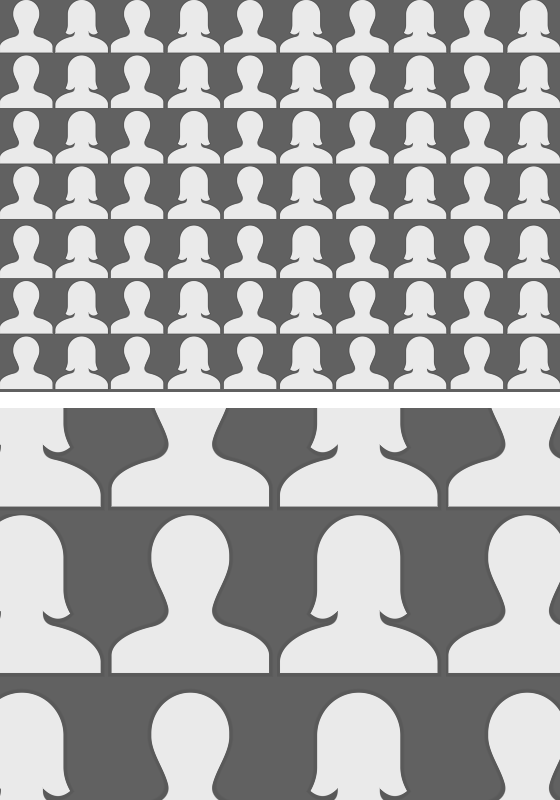
Top, the full canvas; bottom, a detail of the centre.
A WebGL 1 fragment shader for this pattern:

```glsl
precision highp float;

uniform vec2 u_resolution;

// Layout lengths share one unit: the canvas is 768 by 537 of them.
const vec2 CANVAS = vec2(768.0, 537.0);
const vec2 LAST_CELL = vec2(9.0, 6.0);
const vec2 CELL_PITCH = vec2(77.3, 77.0);
const vec2 CELL_SHIFT = vec2(4.0, 3.4);
const float ICON_PITCH = 76.0;
const float ICON_SIZE = 72.0;
const float ROW_BREAK = 5.0;
const float NECK_HALF = 9.6;
const float NECK_FILLET = 8.0;
const vec3 FIGURE_COLOR = vec3(0.918);
const vec3 GROUND_COLOR = vec3(0.38);
const vec3 RIM_COLOR = vec3(0.35);

float smoothUnion(float a, float b, float k) {
  float h = max(k - abs(a - b), 0.0) / k;
  return min(a, b) - 0.25 * k * h * h;
}

// Half ellipse on top of an endless column; p.y runs downwards.
float domedColumn(vec2 p, float shoulderY, vec2 radii) {
  vec2 q = max(vec2(p.x, shoulderY - p.y), 0.01);
  float k0 = length(q / radii);
  float k1 = length(q / (radii * radii));
  return k0 * (k0 - 1.0) / k1;
}

// Oval head that tapers into the neck, above broad shoulders.
float shortHairedBust(vec2 p) {
  float halfWidth = mix(17.8, NECK_HALF, smoothstep(20.0, 46.0, p.y));
  float head = domedColumn(p, 18.5, vec2(halfWidth, 18.5));
  float body = domedColumn(p, 64.0, vec2(36.0, 15.0));
  return smoothUnion(head, body, NECK_FILLET);
}

// Bobbed hair with flicked tips, above sloping shoulders.
float longHairedBust(vec2 p) {
  float flick = clamp((p.y - 34.0) / 12.0, 0.0, 1.0);
  float halfWidth = 19.0 + 3.7 * flick * flick;
  float hair = domedColumn(p, 19.5, vec2(halfWidth, 19.5));
  float fromCurl = p.x - 16.5;
  float hairEnd = p.y - 47.2 + 0.075 * fromCurl * fromCurl;
  hair = max(hair, 0.85 * hairEnd);

  float neck = domedColumn(p, 30.0, vec2(NECK_HALF, 10.0));
  float body = domedColumn(p, 67.0, vec2(36.0, 18.0));
  return min(hair, smoothUnion(neck, body, 5.0));
}

// Top left corner of an icon; the gaps widen to the right and after row 3.
vec2 iconCorner(vec2 cell) {
  float k = cell.x;
  float widening = max(k - 2.0, 0.0) + step(3.0, k)
                 + max(k - 6.0, 0.0) + step(7.0, k);
  return cell * ICON_PITCH + vec2(widening, ROW_BREAK * step(4.0, cell.y));
}

void main() {
  vec2 unitsPerPixel = CANVAS / u_resolution;
  vec2 pos = gl_FragCoord.xy * unitsPerPixel;
  pos.y = CANVAS.y - pos.y;

  // Icon lookup
  vec2 cell = clamp(floor((pos + CELL_SHIFT) / CELL_PITCH), vec2(0.0), LAST_CELL);
  vec2 p = pos - iconCorner(cell);
  p.x = abs(p.x - 0.5 * ICON_SIZE);

  // Alternating silhouettes, cut flat at the base
  float d = mod(cell.x, 2.0) < 0.5 ? shortHairedBust(p) : longHairedBust(p);
  d = max(d, p.y - ICON_SIZE);

  // Faint dark rim around each figure
  float rim = 1.0 - smoothstep(1.2, 2.2, d);
  vec3 color = mix(GROUND_COLOR, RIM_COLOR, rim);

  float edge = 0.6 * max(unitsPerPixel.x, unitsPerPixel.y);
  color = mix(FIGURE_COLOR, color, smoothstep(-edge, edge, d));
  gl_FragColor = vec4(color, 1.0);
}
```
